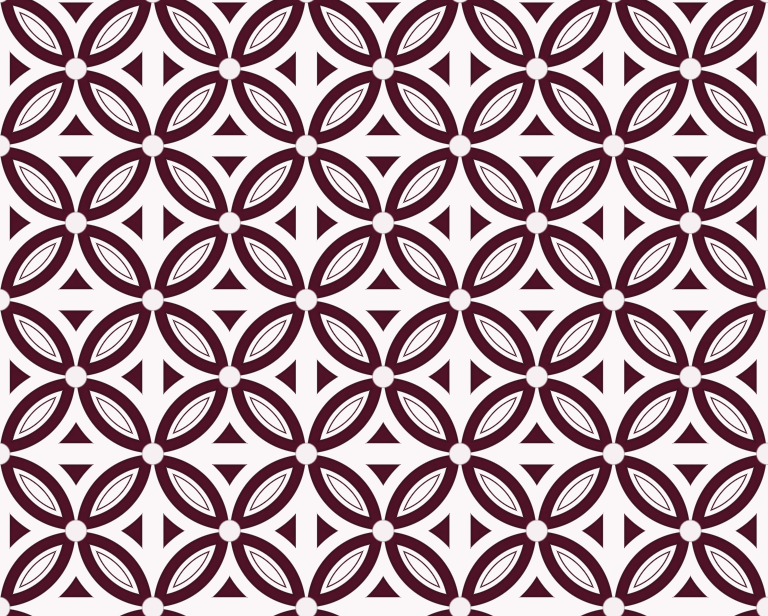
A Shadertoy shader for this pattern:

```glsl
// Lattice of four-petalled flowers in wine ink on near-white, with small dots at the tips.
// Each cell is folded into one quadrant; every curve is then a level of one field,
// the larger distance to two arc centres, so petals, leaves and triangles all nest.

const vec2  REPEATS       = vec2(5.0, 4.0);
const vec2  FLOWER_CENTRE = vec2(0.495, 0.553);  // within the cell
const float PETAL_OUTER   = 0.496;               // arc radii, in cells
const float PETAL_INNER   = 0.420;
const float LEAF_RADIUS   = 0.389;
const float LEAF_LINE     = 0.0035;              // half width
const float TRIANGLE_ARC  = 0.580;
const float TRIANGLE_GAP  = 0.069;               // base to middle of diamond
const float DOT_RADIUS    = 0.070;
const float DOT_LINE      = 0.003;
const float EDGE_SHADE    = 0.022;               // depth of darker ink rim
const float GRAIN_CELLS   = 48.0;                // grain steps per repeat
const float GRAIN_AMOUNT  = 0.25;

const vec3 PAPER    = vec3(0.985, 0.970, 0.978);
const vec3 DOT_FILL = vec3(0.965, 0.940, 0.950);
const vec3 DOT_RIM  = vec3(0.600, 0.520, 0.550);
const vec3 INK      = vec3(0.310, 0.070, 0.150);
const vec3 INK_DARK = vec3(0.230, 0.070, 0.120);

float hash(vec2 p) {
    vec3 h = fract(vec3(p.xyx) * 0.1031);
    h += dot(h, h.yzx + 33.33);
    return fract((h.x + h.y) * h.z);
}

// Value noise that wraps after the given period
float wrapNoise(vec2 p, vec2 period) {
    vec2 i = floor(p), f = fract(p);
    f = f * f * (3.0 - 2.0 * f);
    float a = hash(mod(i, period));
    float b = hash(mod(i + vec2(1, 0), period));
    float c = hash(mod(i + vec2(0, 1), period));
    float d = hash(mod(i + vec2(1, 1), period));
    return mix(mix(a, b, f.x), mix(c, d, f.x), f.y);
}

// Smooth coverage of a signed distance
float cover(float d, float pixel) {
    return 1.0 - smoothstep(-0.75 * pixel, 0.75 * pixel, d);
}

void mainImage(out vec4 fragColor, in vec2 fragCoord) {
    vec2 grid = fragCoord / iResolution.xy * REPEATS;
    float pixel = REPEATS.y / iResolution.y;

    // Fold the cell about the flower centre
    vec2 q = abs(fract(grid - FLOWER_CENTRE + 0.5) - 0.5);
    float reach = max(length(q - vec2(0.5, 0.0)), length(q - vec2(0.0, 0.5)));

    // Petal bands and the triangle pairs between them
    float petal = max(reach - PETAL_OUTER, PETAL_INNER - reach);
    float triangle = max(TRIANGLE_ARC - reach, max(q.x, q.y) - 0.5 + TRIANGLE_GAP);
    float shape = min(petal, triangle);

    // Ink, darker along its edges and faintly grained
    float grain = wrapNoise(grid * GRAIN_CELLS, REPEATS * GRAIN_CELLS) - 0.5;
    float shade = smoothstep(-EDGE_SHADE, 0.0, shape) + GRAIN_AMOUNT * grain;
    vec3 ink = mix(INK, INK_DARK, clamp(shade, 0.0, 1.0));
    vec3 color = mix(PAPER, ink, cover(shape, pixel));

    // Thin leaf outline inside each petal
    float leaf = abs(reach - LEAF_RADIUS) - LEAF_LINE;
    color = mix(color, INK_DARK, cover(leaf, pixel));

    // Dots where petal tips meet
    float dotEdge = min(length(q), length(q - 0.5)) - DOT_RADIUS;
    color = mix(color, DOT_FILL, cover(dotEdge, pixel));
    color = mix(color, DOT_RIM, 0.5 * cover(abs(dotEdge) - DOT_LINE, pixel));

    fragColor = vec4(color, 1.0);
}
```
